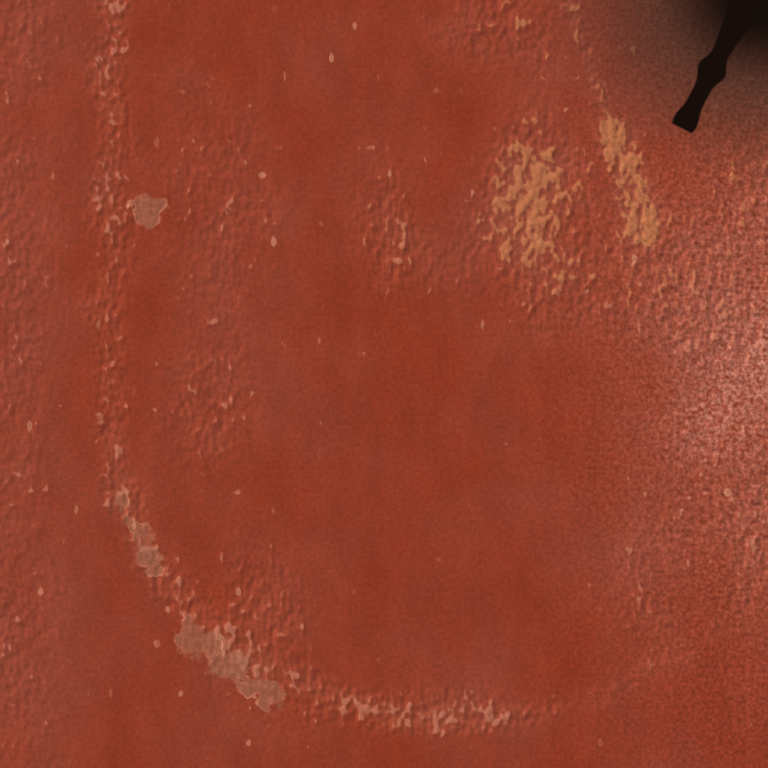
This texture is drawn by a three.js fragment shader. Its source:

```glsl
varying vec2 vUv;

vec2 gradientAt(vec2 cell) {
  vec3 h = fract(cell.xyx * vec3(0.1031, 0.1030, 0.0973));
  h += dot(h, h.yzx + 33.33);
  float angle = 6.2832 * fract((h.x + h.y) * h.z);
  return vec2(cos(angle), sin(angle));
}

float noise(vec2 p) {
  vec2 i = floor(p), f = fract(p);
  vec2 u = f * f * f * (f * (f * 6.0 - 15.0) + 10.0);
  vec2 e = vec2(1.0, 0.0);
  float low = mix(dot(gradientAt(i), f), dot(gradientAt(i + e), f - e), u.x);
  float high = mix(dot(gradientAt(i + e.yx), f - e.yx), dot(gradientAt(i + 1.0), f - 1.0), u.x);
  return mix(low, high, u.y);
}

float fbm(vec2 p) {
  float sum = 0.0, weight = 1.0;
  for (int i = 0; i < 4; i++) {
    sum += weight * noise(p);
    p = mat2(1.6, 1.2, -1.2, 1.6) * p + 17.3;
    weight *= 0.6;
  }
  return sum;
}

// Flake height: small chips, stretched slightly upward, over larger clusters
float flakeHeight(vec2 p) {
  vec2 q = p * vec2(1.0, 0.72);
  return 0.45 * noise(q * 32.0) + 0.8 * noise(q * 75.0 + 5.0) + 0.65 * noise(q * 140.0 + 31.0);
}

float blob(vec2 p, vec2 center, vec2 radius) {
  vec2 q = (p - center) / radius;
  return exp(-dot(q, q));
}

float segment(vec2 p, vec2 a, vec2 b) {
  vec2 ab = b - a;
  return length(p - a - ab * clamp(dot(p - a, ab) / dot(ab, ab), 0.0, 1.0));
}

// Distance to the worn U-shaped rim
float rimDistance(vec2 p) {
  vec2 q = p - vec2(0.6, 0.45);
  q.y = min(q.y, 0.0);
  return (length(q / vec2(0.455, 0.385)) - 1.0) * 0.42;
}

// Dark rod with a collar, hanging from the upper right
float rodDistance(vec2 p) {
  vec2 axis = normalize(vec2(0.08, 0.155));
  vec2 q = p - vec2(0.888, 0.833);
  float along = dot(q, axis);
  float across = abs(dot(q, vec2(axis.y, -axis.x)));
  float width = 0.011 + 0.008 * exp(-pow((along - 0.085) / 0.014, 2.0))
    + 0.005 * exp(-pow((along - 0.01) / 0.015, 2.0)) + 0.01 * smoothstep(0.1, 0.19, along);
  return max(across - width, -along);
}

void main() {
  vec2 p = vUv;
  vec2 warped = p + 0.014 * vec2(fbm(p * 14.0), fbm(p * 14.0 + 40.0));
  float broad = fbm(p * 5.0 + 8.0);
  float grain = noise(p * 170.0) + 0.8 * noise(p * 260.0);

  // Painted ground with cloudy tone
  vec3 color = mix(vec3(0.555, 0.215, 0.135), vec3(0.56, 0.25, 0.185),
    clamp(0.4 + 0.8 * broad + 0.4 * smoothstep(0.2, 0.0, p.x), 0.0, 1.0));
  color *= 1.0 + 0.06 * fbm(p * vec2(24.0, 12.0));

  // Where the paint is worn
  float rim = rimDistance(warped);
  float rimWear = exp(-pow(rim / 0.022, 2.0)) * mix(0.55, 0.22, smoothstep(0.5, 0.85, p.x));
  float patchWear = blob(warped, vec2(0.69, 0.75), vec2(0.06, 0.085));
  float scrape = smoothstep(0.038, 0.008, segment(warped, vec2(0.805, 0.82), vec2(0.838, 0.70)));
  float streak = smoothstep(0.016, 0.0, segment(warped, vec2(0.74, 1.0), vec2(0.805, 0.8)));
  float wear = rimWear + 1.0 * patchWear + 0.85 * scrape + 0.45 * streak
    + 0.45 * blob(p, vec2(0.51, 0.68), vec2(0.055, 0.12))
    + 0.4 * blob(p, vec2(0.64, 0.97), vec2(0.1, 0.07))
    + 0.45 * blob(p, vec2(0.74, 0.63), vec2(0.14, 0.08))
    + 0.35 * blob(p, vec2(0.27, 0.45), vec2(0.07, 0.09))
    + 0.5 * blob(p, vec2(0.33, 0.2), vec2(0.08, 0.1))
    + 0.4 * blob(p, vec2(0.5, 0.075), vec2(0.15, 0.04))
    + 0.3 * blob(p, vec2(0.28, 0.75), vec2(0.12, 0.2))
    + 0.25 * blob(p, vec2(0.82, 0.2), vec2(0.09, 0.06))
    + 0.3 * smoothstep(0.17, 0.0, p.x) + 0.38 * smoothstep(0.7, 1.0, p.x) * smoothstep(0.1, 0.35, p.y);
  wear += 0.24 * broad * smoothstep(0.0, 0.3, wear);
  color = mix(color, vec3(0.65, 0.37, 0.28), 0.46 * clamp(wear, 0.0, 1.0));

  // Soft sheen along the right side
  float sheen = 0.42 * blob(p, vec2(1.04, 0.54), vec2(0.22, 0.3))
    + 0.28 * smoothstep(0.09, 0.0, segment(p, vec2(1.02, 0.55), vec2(0.93, 0.45)));
  float ridges = noise(mat2(0.8, 0.6, -0.6, 0.8) * p * vec2(75.0, 140.0)) + 0.8 * grain;
  color = mix(color, vec3(0.76, 0.50, 0.43), clamp(sheen * (0.85 + 0.8 * ridges), 0.0, 0.8));

  // Chipped flakes lit from the upper left, with dark undersides
  float height = flakeHeight(p);
  float relief = height - flakeHeight(p + vec2(-0.003, 0.003));
  float flake = smoothstep(0.0, 0.3, height - 0.72 + 1.0 * wear);
  float warm = smoothstep(0.3, 0.75, p.x) * smoothstep(0.5, 0.7, p.y);
  vec3 flakeColor = mix(vec3(0.70, 0.43, 0.34), vec3(0.72, 0.45, 0.29), warm);
  color *= 1.0 + 0.3 * relief * smoothstep(0.05, 0.5, wear);
  color = mix(color, flakeColor * (1.0 + 0.22 * relief), 0.72 * flake);

  // Bare plaster plaques with pale edges
  float plaque = min(segment(warped, vec2(0.16, 0.335), vec2(0.205, 0.265)) - 0.01,
    segment(warped, vec2(0.245, 0.175), vec2(0.355, 0.09)) - 0.014);
  plaque = min(plaque, length(warped - vec2(0.188, 0.725)) - 0.02) + 0.022 * fbm(p * 28.0);
  color = mix(color, vec3(0.62, 0.40, 0.31) * (1.0 + 0.16 * relief), 0.65 * smoothstep(0.008, -0.006, plaque));
  color += vec3(0.15, 0.13, 0.11) * smoothstep(0.005, 0.0, abs(plaque)) * smoothstep(-0.3, 0.5, noise(p * 26.0));

  // Sparse bright chips
  float chip = smoothstep(0.46, 0.58, noise(p * vec2(66.0, 46.0) + 90.0));
  color = mix(color, vec3(0.80, 0.54, 0.42), 0.65 * chip * smoothstep(-0.25, 0.3, broad + wear));
  color *= 1.0 + 0.075 * grain * (1.0 + 1.3 * smoothstep(0.65, 1.0, p.x));

  // Corner shadow and rod
  float corner = length((p - vec2(1.0, 1.01)) * vec2(1.0, 1.15));
  color = mix(color, vec3(0.32, 0.20, 0.16) * (1.0 + 0.16 * grain), 0.85 * smoothstep(0.31, 0.12, corner));
  color = mix(color, vec3(0.08, 0.05, 0.035), smoothstep(0.16, 0.03, corner));
  color = mix(color, vec3(0.09, 0.05, 0.035), smoothstep(0.002, -0.002, rodDistance(p)));
  gl_FragColor = vec4(color, 1.0);
}
```
